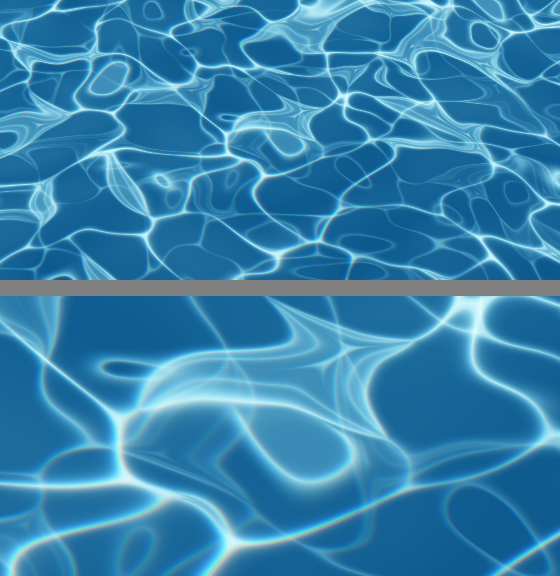
Top: the whole. Bottom: its middle third, enlarged.
A Shadertoy shader for this texture:

```glsl
// Sunlit pool water: a net of caustic light over deep blue, seen at a slant.
// Warped cellular noise gives the filaments; they open into pale ribbons and
// rings. Each colour channel is refracted a little differently.

vec2 hash2(vec2 cell) {
    return fract(sin(vec2(dot(cell, vec2(127.1, 311.7)),
                          dot(cell, vec2(269.5, 183.3)))) * 4375.85);
}

// Slow, irregular swell in -1..1
float swell(vec2 p) {
    return sin(1.3 * p.x + 1.8 * sin(0.9 * p.y + 0.6))
         * sin(1.5 * p.y - 0.7 * p.x + 1.4 * sin(1.1 * p.x));
}

// Layered sines bend the straight cell borders
vec2 ripple(vec2 p) {
    p += 0.24 * sin(1.9 * p.yx + vec2(0.0, 1.7));
    p += 0.11 * sin(4.3 * p.yx + vec2(2.1, 0.4));
    p += 0.04 * sin(9.1 * p.yx + vec2(0.8, 3.0));
    return p;
}

// Light of one caustic net
float caustic(vec2 p) {
    float ribbon = 0.38 * max(swell(p * 1.35 + 2.0) - 0.08, 0.0);
    float strength = 0.62 + 0.42 * swell(p * 2.3 + 5.0);
    p = ripple(p);

    // Nearest cell centre, and a soft minimum of all the others
    vec2 base = floor(p), toCentre = vec2(0.0), seed = vec2(0.0);
    float near = 8.0, others = 0.0;
    for (int j = -1; j <= 1; j++)
    for (int i = -1; i <= 1; i++) {
        vec2 cell = base + vec2(i, j);
        vec2 rnd = hash2(cell);
        vec2 d = cell + 0.05 + 0.9 * rnd - p;
        float dist = length(d);
        others += exp(-18.0 * max(dist, near));
        if (dist < near) {
            near = dist;
            toCentre = d;
            seed = rnd;
        }
    }
    float border = -log(others + 1e-20) / 18.0 - near;

    // Filament or ribbon: sharp outer rim, slow falloff inward
    float rim = max(border, 0.0) - ribbon;
    float light = strength * (0.85 * exp(-abs(rim) / (rim > 0.0 ? 0.026 : 0.036))
                + 0.13 * exp(-abs(rim) / 0.11));
    float opened = smoothstep(0.0, 0.1, ribbon);
    light += 0.15 * smoothstep(0.02, -0.02, rim) * opened;
    light += 0.25 * exp(-abs(border - 0.45 * ribbon) / 0.022) * opened;
    light += 0.4 * smoothstep(0.01, -0.04, border);

    // Rings of light inside some cells
    float wobble = 0.06 * sin(7.0 * toCentre.x + 4.0 * toCentre.y + 6.0 * seed.y);
    float ring = near + wobble - 0.10 - 0.16 * seed.y;
    float glow = 0.6 * exp(-abs(ring) / (ring > 0.0 ? 0.04 : 0.016));
    glow += 0.15 * smoothstep(0.015, -0.015, ring) * step(0.8, seed.x);
    return light + glow * step(0.6, seed.x) * smoothstep(0.0, 0.12, rim);
}

void mainImage(out vec4 fragColor, in vec2 fragCoord) {
    vec2 uv = fragCoord / iResolution.xy;
    float x = (uv.x - 0.5) * iResolution.x / iResolution.y;

    // Slanted view: cells shrink and flatten towards the top
    vec2 water = vec2(x * 2.7 * (1.0 + 0.4 * uv.y),
                      uv.y * (3.9 + 1.3 * uv.y) + 0.5 * x);

    // Red, green and blue land slightly apart
    vec2 spread = vec2(0.007, -0.004) * (1.0 + 0.9 * swell(water * 0.8));
    vec3 light;
    for (int c = 0; c < 3; c++) {
        vec2 p = water + spread * float(c - 1);
        vec2 crossing = mat2(0.8, 0.6, -0.6, 0.8) * p * 1.15 + 7.3;
        float veil = 0.22 + 0.4 * smoothstep(-0.2, 0.6, swell(p * 0.9 + 3.0));
        light[c] = caustic(p) + veil * caustic(crossing);
    }

    // Faint murk between the filaments
    float murk = 0.02 + 0.025 * swell(ripple(water * 1.4) + 1.0);
    light = max(light - 0.025, 0.0) + murk;

    // Light fills the deep blue towards white, red last
    vec3 deep = vec3(0.065, 0.375, 0.58) - vec3(0.01, 0.02, 0.02) * (1.0 - uv.y);
    vec3 color = 1.0 - (1.0 - deep) * exp(-light * vec3(1.35, 2.3, 2.75));
    fragColor = vec4(color, 1.0);
}
```
